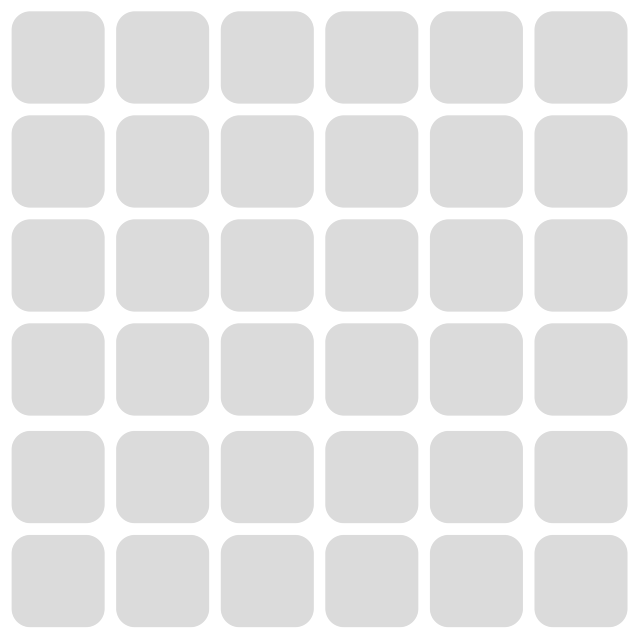
This pattern is drawn by a Shadertoy shader. Its source:

```glsl
// Six by six grid of flat grey rounded tiles on white.
// Each point is folded into its nearest tile and shaded by a rounded-box
// distance; the lower rows sit slightly apart from the upper ones.

const vec2 GRID_COUNT = vec2(6.0);
const vec2 FIRST_CENTER = vec2(0.0908, 0.0898);  // from the upper left
const vec2 PITCH = vec2(0.1634, 0.1625);
const vec2 TILE_HALF_SIZE = vec2(0.0727, 0.0721);
const float CORNER_RADIUS = 0.029;
const float SPLIT_Y = 0.661;         // middle of the wider gap
const float SPLIT_OFFSET = 0.0056;   // extra drop of the rows below it
const float EDGE_PIXELS = 1.2;
const vec3 TILE_COLOR = vec3(0.86);
const vec3 BACKGROUND_COLOR = vec3(1.0);

float roundedBox(vec2 p, vec2 halfSize, float radius) {
    vec2 q = abs(p) - halfSize + radius;
    return length(max(q, 0.0)) + min(max(q.x, q.y), 0.0) - radius;
}

// Position relative to the center of the nearest tile
vec2 tileLocal(vec2 p) {
    p.y -= SPLIT_OFFSET * step(SPLIT_Y, p.y);
    vec2 fromFirst = p - FIRST_CENTER;
    vec2 cell = clamp(floor(fromFirst / PITCH + 0.5), vec2(0.0), GRID_COUNT - 1.0);
    return fromFirst - cell * PITCH;
}

void mainImage(out vec4 fragColor, in vec2 fragCoord) {
    vec2 uv = fragCoord / iResolution.xy;
    vec2 p = vec2(uv.x, 1.0 - uv.y);

    // Antialiased tile coverage
    float edge = 0.5 * EDGE_PIXELS / min(iResolution.x, iResolution.y);
    float dist = roundedBox(tileLocal(p), TILE_HALF_SIZE, CORNER_RADIUS);
    float coverage = 1.0 - smoothstep(-edge, edge, dist);

    fragColor = vec4(mix(BACKGROUND_COLOR, TILE_COLOR, coverage), 1.0);
}
```
